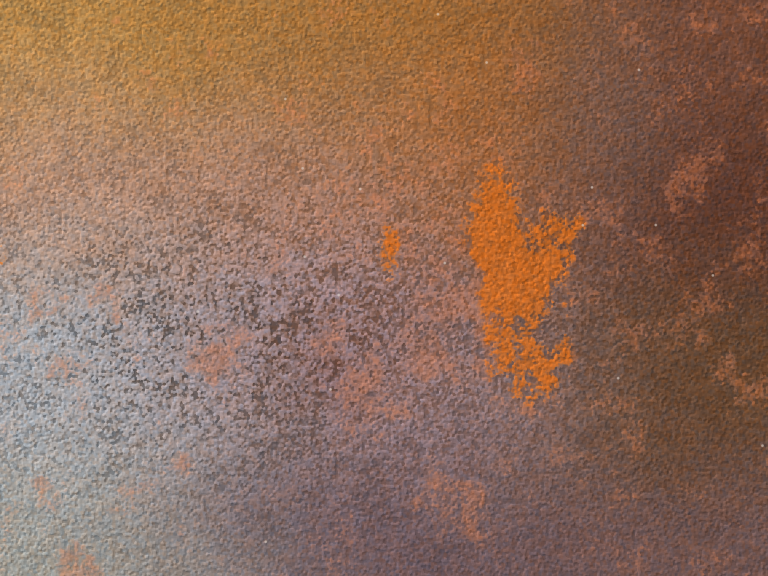
Reproduce this texture procedurally as a Shadertoy shader.

```glsl
// Weathered rusty metal sheet: a broad ochre, grey, plum and brown gradient,
// mottled by layered smooth cellular noise, with ragged orange rust patches
// and a fine embossed grain of lilac flecks, dark pits and rare glints.

vec2 hash2(vec2 p) {
    vec3 q = fract(p.xyx * vec3(0.1031, 0.1030, 0.0973));
    q += dot(q, q.yzx + 33.33);
    return fract((q.xx + q.yz) * q.zy);
}

// Smooth cellular noise: random cell values blended by distance
float cells(vec2 p) {
    vec2 base = floor(p);
    float sum = 0.0, total = 0.0;
    for (int y = -1; y <= 1; y++)
    for (int x = -1; x <= 1; x++) {
        vec2 cell = base + vec2(x, y);
        vec2 d = cell + 0.15 + 0.7 * hash2(cell) - p;
        float weight = exp(-6.0 * dot(d, d));
        sum += weight * hash2(cell + 71.7).x;
        total += weight;
    }
    return sum / total;
}

// Layered cells, centred on zero
float mottle(vec2 p) {
    float sum = 0.0, amp = 0.5;
    for (int i = 0; i < 5; i++) {
        sum += amp * (cells(p) - 0.5);
        p = mat2(1.6, 1.2, -1.2, 1.6) * p + 17.3;
        amp *= 0.6;
    }
    return sum;
}

// Vertical run of four colours, from bottom to top
vec3 column(float y, vec3 low, vec3 lower, vec3 upper, vec3 high) {
    vec3 c = mix(low, lower, smoothstep(0.03, 0.33, y));
    c = mix(c, upper, smoothstep(0.42, 0.66, y));
    return mix(c, high, smoothstep(0.62, 0.98, y));
}

// Soft elliptical spot
float spot(vec2 p, vec2 centre, vec2 radius) {
    vec2 d = (p - centre) / radius;
    return exp(-dot(d, d));
}

void mainImage(out vec4 fragColor, in vec2 fragCoord) {
    vec2 uv = fragCoord / iResolution.xy;
    vec2 p = fragCoord / iResolution.y;
    float cloud = mottle(p * 5.0);
    float blotch = mottle(p * 18.0 + 40.0);
    vec2 w = uv + vec2(0.06, 0.11) * cloud + 0.03 * blotch;

    // Broad colour: left, middle and right columns
    vec3 left = column(w.y, vec3(0.62, 0.61, 0.58), vec3(0.65, 0.65, 0.66),
                       vec3(0.70, 0.55, 0.46), vec3(0.70, 0.52, 0.29));
    vec3 middle = column(w.y, vec3(0.44, 0.35, 0.36), vec3(0.55, 0.46, 0.47),
                         vec3(0.64, 0.46, 0.36), vec3(0.62, 0.42, 0.22));
    vec3 right = column(w.y, vec3(0.44, 0.33, 0.31), vec3(0.40, 0.28, 0.20),
                        vec3(0.37, 0.23, 0.18), vec3(0.45, 0.29, 0.22));
    vec3 col = mix(left, middle, smoothstep(0.05, 0.55, w.x));
    col = mix(col, right, smoothstep(0.52, 0.92, w.x));

    // Plum shadow, dull band and warm haze
    col = mix(col, vec3(0.45, 0.32, 0.31), 0.6 * spot(w, vec2(0.43, 0.34), vec2(0.08, 0.09)));
    col = mix(col, vec3(0.42, 0.34, 0.36), 0.5 * spot(w, vec2(0.42, 0.10), vec2(0.17, 0.10)));
    col = mix(col, vec3(0.46, 0.35, 0.31), 0.6 * spot(w, vec2(0.80, 0.80), vec2(0.09, 0.18)));
    col = mix(col, vec3(0.66, 0.39, 0.19), 0.5 * spot(w, vec2(0.62, 0.76), vec2(0.10, 0.20)));

    // Fine grain, lit from the upper left
    vec2 g = p * 215.0;
    float grain = cells(g) - 0.5;
    float relief = grain - cells(g + vec2(-0.5, 0.5)) + 0.5;
    float fleck = cells(p * 125.0 + 9.0) - 0.5;
    float speck = 0.7 * grain + 0.5 * fleck + 0.6 * blotch;

    // Lilac flecks over warm brown around the centre
    float lilac = spot(uv, vec2(0.46, 0.45), vec2(0.27, 0.24));
    vec3 flecked = mix(vec3(0.50, 0.33, 0.25), vec3(0.62, 0.50, 0.51),
                       smoothstep(-0.30, 0.22, speck));
    col = mix(col, flecked, 0.5 * lilac);

    // Rust patches, broken up by noise only inside their own reach
    float rust = spot(uv, vec2(0.635, 0.62), vec2(0.045, 0.09))
               + 0.9 * spot(uv, vec2(0.685, 0.52), vec2(0.05, 0.09))
               + spot(uv, vec2(0.685, 0.38), vec2(0.05, 0.07))
               + 0.75 * spot(uv, vec2(0.735, 0.60), vec2(0.025, 0.04))
               + 0.75 * spot(uv, vec2(0.505, 0.54), vec2(0.022, 0.08))
               + 0.5 * spot(uv, vec2(0.0, 0.56), vec2(0.025, 0.05));
    float ragged = 0.8 * cloud + 1.8 * blotch + 0.6 * speck;
    rust += ragged * smoothstep(0.03, 0.4, rust);
    float stain = spot(uv, vec2(0.60, 0.50), vec2(0.13, 0.22)) + ragged;
    col = mix(col, vec3(0.67, 0.40, 0.27), 0.45 * smoothstep(0.35, 1.0, stain));
    col = mix(col, vec3(0.77, 0.40, 0.13), 0.85 * smoothstep(0.42, 0.90, rust));

    // Small dark pits on the grey side
    float pitted = spot(uv, vec2(0.22, 0.40), vec2(0.24, 0.20));
    col *= 1.0 - 0.28 * pitted * smoothstep(0.14, 0.38, -speck);

    // Surface shading and slight hue variation
    float tint = cells(p * 170.0 + 50.0) - 0.5;
    col *= 1.0 + 0.19 * relief + 0.15 * grain + 0.11 * fleck + 0.12 * blotch;
    col += 0.06 * tint * vec3(1.0, -0.1, -1.0);

    // Rare glints
    vec2 cell = floor(p * 60.0);
    float d = length(fract(p * 60.0) - 0.25 - 0.5 * hash2(cell + 5.0));
    float glint = step(0.997, hash2(cell + 23.0).x) * (1.0 - smoothstep(0.05, 0.22, d));
    col = mix(col, vec3(0.88, 0.84, 0.80), 0.6 * glint);

    fragColor = vec4(clamp(col, 0.0, 1.0), 1.0);
}
```
